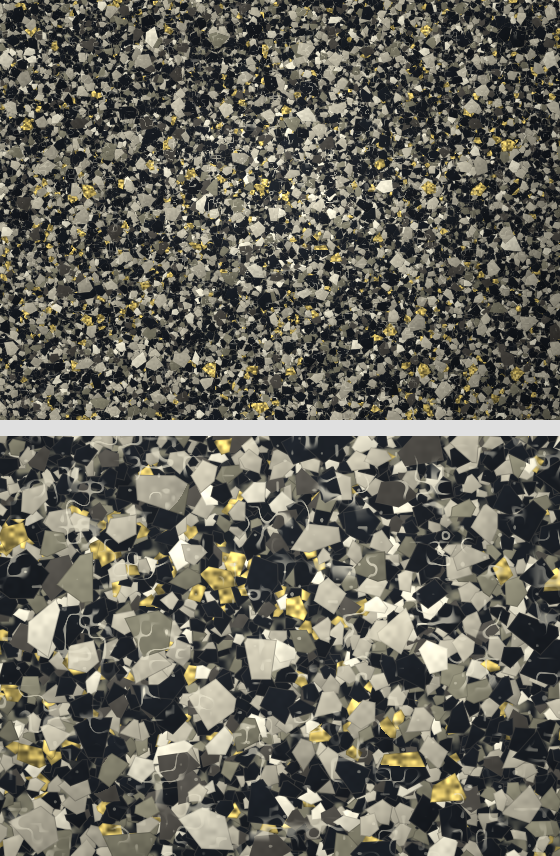
Top: the whole. Bottom: its middle third, enlarged.
This texture is drawn by a Shadertoy shader. Its source:

```glsl
// Glossy terrazzo of dark, stone and gold flakes set in clear resin.
#define FINE_FREQ 78.0
#define COARSE_FREQ 27.0
#define LAYERS 6
#define SEAM_WIDTH 0.0013
#define GLINT_AMOUNT 0.75
#define GOLD_SHARE 0.06
#define INK vec3(0.075, 0.09, 0.11)
#define SHADOW vec3(0.26, 0.25, 0.23)
#define OLIVE vec3(0.45, 0.44, 0.37)
#define STONE vec3(0.65, 0.63, 0.56)
#define CREAM vec3(0.82, 0.80, 0.72)
#define GOLD vec3(0.76, 0.67, 0.36)

float hash(vec2 p) {
    return fract(sin(dot(p, vec2(127.1, 311.7))) * 43758.545);
}

float noise(vec2 p) {
    vec2 i = floor(p), f = fract(p);
    f = f * f * (3.0 - 2.0 * f);
    return mix(mix(hash(i), hash(i + vec2(1, 0)), f.x),
               mix(hash(i + vec2(0, 1)), hash(i + vec2(1, 1)), f.x), f.y);
}

// Irregular five-sided flake, negative inside
float flakeDistance(vec2 q, vec2 id) {
    float turn = 6.2832 * hash(id + 3.7);
    float size = mix(0.8, 1.15, hash(id + 8.1));
    float d = -1.0;
    for (int k = 0; k < 5; k++) {
        vec2 side = id + 17.3 * float(k + 1);
        float a = turn + 1.2566 * (float(k) + 0.7 * (hash(side) - 0.5));
        float reach = size * mix(0.24, 0.54, hash(side + 5.9));
        d = max(d, dot(q, vec2(cos(a), sin(a))) - reach);
    }
    return d;
}

vec3 flakeColor(float pick, float goldShare) {
    if (pick < goldShare) return GOLD;
    pick = (pick - goldShare) / (1.0 - goldShare);
    if (pick < 0.46) return INK;
    if (pick < 0.53) return SHADOW;
    if (pick < 0.62) return OLIVE;
    if (pick < 0.90) return STONE;
    return CREAM;
}

// Thin curved reflections along one level of a noise field
float glintLine(vec2 p, float width) {
    return 1.0 - smoothstep(width * 0.3, width, abs(noise(p) - 0.5));
}

void mainImage(out vec4 fragColor, in vec2 fragCoord) {
    float px = 1.0 / iResolution.y;
    vec2 uv = fragCoord * px;
    float grain = noise(uv * 210.0);

    // Resin bed with fine grey crumbs
    vec3 col = mix(INK, OLIVE, smoothstep(0.35, 0.9, noise(uv * 150.0 + 9.0)));

    // Flakes from fine to coarse, later ones on top
    float clusters = smoothstep(0.3, 0.8, noise(uv * 9.0 + 31.0));
    for (int layer = 0; layer < LAYERS; layer++) {
        float t = float(layer) / float(LAYERS - 1);
        float freq = mix(FINE_FREQ, COARSE_FREQ, t);
        float presence = mix(0.98, 0.2, t);
        vec2 p = uv * freq + 13.7 * float(layer);
        vec2 cell = floor(p);
        for (int j = -1; j <= 1; j++)
        for (int i = -1; i <= 1; i++) {
            vec2 id = cell + vec2(i, j);
            vec2 key = id + 101.0 * float(layer);
            if (hash(key + 0.5) > presence) continue;
            vec2 q = p - id - vec2(hash(key + 1.3), hash(key + 2.9));
            if (dot(q, q) > 1.0) continue;
            float d = flakeDistance(q, key) / freq;
            if (d > px) continue;

            float goldShare = GOLD_SHARE * (0.4 + 1.8 * clusters) * (1.2 - t);
            float pick = hash(key + 6.6);
            vec3 flake = flakeColor(pick, goldShare);
            float tone = mix(0.87, 1.12, hash(key + 4.4));
            flake *= tone + 0.16 * dot(q, vec2(-0.6, 0.8)) + 0.12 * (grain - 0.5);

            // Crumpled foil and bevelled seams
            if (pick < goldShare) flake *= mix(0.4, 1.4, noise(uv * 260.0 + 4.0));
            float rim = smoothstep(-SEAM_WIDTH, 0.0, d);
            vec3 rimColor = flake.g > 0.3 ? flake * 0.6 : SHADOW;
            flake = mix(flake, rimColor, rim * (0.35 + 0.4 * hash(key + 7.7)));
            col = mix(col, flake, 1.0 - smoothstep(-0.7 * px, 0.7 * px, d));
        }
    }

    // Lamp glow above the centre, shade towards the lower right
    vec2 center = vec2(0.5 * iResolution.x * px, 0.57);
    vec2 away = (uv - center) * vec2(1.6, 2.0);
    float glow = exp(-4.0 * dot(away, away));
    float shade = smoothstep(0.25, 0.75, uv.x - center.x - 0.35 * (uv.y - 0.4));
    col *= 0.99 + 0.14 * glow - 0.2 * shade;
    col += 0.035 * glow;

    // Wet reflections on the resin, gathered near the lamp
    vec2 warp = uv + 0.004 * vec2(noise(uv * 70.0), noise(uv * 70.0 + 19.0));
    float patches = smoothstep(0.52, 0.8, noise(uv * 48.0 + 60.0));
    float glint = glintLine(warp * 105.0 + 7.0, 0.1) * patches;
    glint *= (0.35 + 0.65 * glow) * (1.0 - 0.6 * shade);
    float spark = smoothstep(0.84, 0.95, noise(uv * 170.0 + 44.0)) * (0.25 + 0.5 * glow);
    col = mix(col, CREAM * 1.12, clamp(GLINT_AMOUNT * (glint + spark), 0.0, 1.0));

    fragColor = vec4(clamp(col, 0.0, 1.0), 1.0);
}
```
